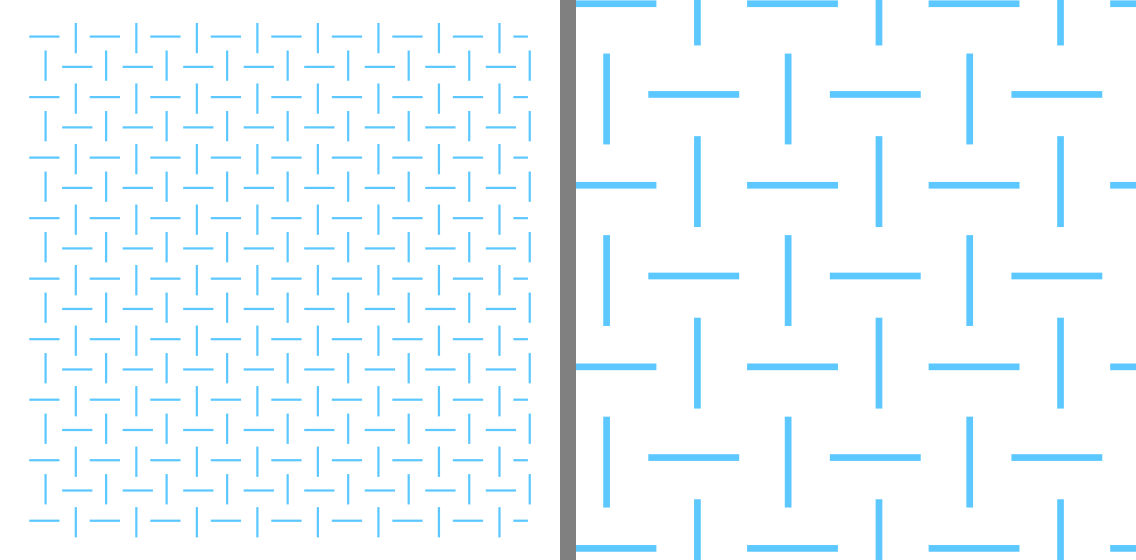
Left, the full canvas; right, a detail of the centre.
Reproduce this pattern procedurally as a three.js fragment shader.

```glsl
varying vec2 vUv;

const vec3 PAPER = vec3(1.0);
const vec3 INK = vec3(0.365, 0.785, 1.0);

const float PITCH = 0.10807;        // distance between repeats
const float DASH_LENGTH = 0.0541;
const float LINE_WIDTH = 0.0040;
const float ROW_END = 0.9427;       // where the outer rows are cut off

// Centre of the lower left dash in each family
const vec2 OUTER_ROWS = vec2(0.0792, 0.0701);
const vec2 INNER_ROWS = vec2(0.1380, 0.1241);
const vec2 OUTER_COLUMNS = vec2(0.1354, 0.0674);
const vec2 INNER_COLUMNS = vec2(0.0814, 0.1263);

const vec2 ACROSS = vec2(DASH_LENGTH, LINE_WIDTH);
const vec2 UPRIGHT = vec2(LINE_WIDTH, DASH_LENGTH);

// Coverage of a finite lattice of dashes
float dashes(vec2 p, vec2 first, vec2 count, vec2 size, vec2 pixel) {
  vec2 cell = clamp(floor((p - first) / PITCH + 0.5), vec2(0.0), count - 1.0);
  vec2 offset = abs(p - first - cell * PITCH);
  vec2 cover = clamp((0.5 * size - offset) / pixel + 0.5, 0.0, 1.0);
  return cover.x * cover.y;
}

void main() {
  vec2 pixel = max(fwidth(vUv), vec2(0.00001));

  // Horizontal dashes, the outer rows ending in a short one
  float rowCut = clamp((ROW_END - vUv.x) / pixel.x + 0.5, 0.0, 1.0);
  float ink = dashes(vUv, OUTER_ROWS, vec2(9.0), ACROSS, pixel) * rowCut;
  ink = max(ink, dashes(vUv, INNER_ROWS, vec2(8.0), ACROSS, pixel));

  // Vertical dashes in the gaps
  ink = max(ink, dashes(vUv, OUTER_COLUMNS, vec2(8.0, 9.0), UPRIGHT, pixel));
  ink = max(ink, dashes(vUv, INNER_COLUMNS, vec2(9.0, 8.0), UPRIGHT, pixel));

  gl_FragColor = vec4(mix(PAPER, INK, ink), 1.0);
}
```
